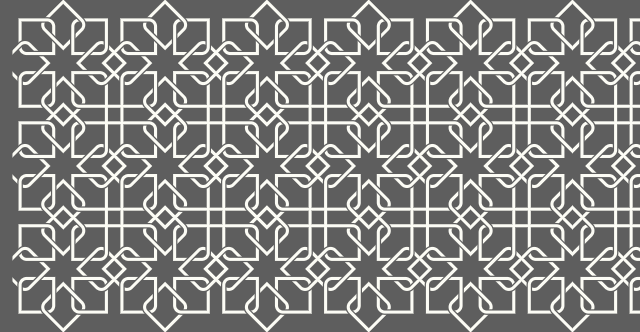
Write a Shadertoy shader that draws this pattern.

```glsl
// Interlaced strapwork: eight-pointed stars framed by woven squares and diamonds.
#define HEIGHT 400.0              // canvas height in design units
#define PITCH vec2(122.7, 124.0)  // spacing of the stars
#define FIRST vec2(76.2, 200.0)   // star in the first column, middle row
#define LEFT_EDGE 15.0
#define STRAP 3.7                 // line width
#define GAP 1.5                   // dark gap beside an upper strap
#define LOOP_RADIUS 8.0
#define SQUARE vec2(11.5, 52.0)   // near and far sides of a corner square
#define DIAMOND vec2(18.0, 74.0)  // near and far tips of a diamond
#define GROUND vec3(0.37)
#define IVORY vec3(0.99, 0.99, 0.96)

// Distance to a square outline whose (+,+) corner alone is rounded.
float outline(vec2 p, float halfSide) {
    vec2 k = abs(p) - halfSide;
    float d = max(k.x, k.y);
    if (p.x > 0.0 && p.y > 0.0) {
        k += LOOP_RADIUS;
        d = min(max(k.x, k.y), 0.0) + length(max(k, 0.0)) - LOOP_RADIUS;
    }
    return abs(d);
}

float squareStrap(vec2 p) {
    float middle = 0.5 * (SQUARE.x + SQUARE.y);
    return outline(vec2(middle - p.x, p.y - middle), 0.5 * (SQUARE.y - SQUARE.x));
}

float diamondStrap(vec2 p) {
    p.y -= 0.5 * (DIAMOND.x + DIAMOND.y);
    vec2 turned = vec2(p.x + p.y, p.x - p.y) * sqrt(0.5);
    return outline(turned, 0.5 * (DIAMOND.y - DIAMOND.x) * sqrt(0.5));
}

float cover(float dist, float halfWidth, float pixel) {
    return clamp((halfWidth - dist) / pixel + 0.5, 0.0, 1.0);
}

void mainImage(out vec4 fragColor, in vec2 fragCoord) {
    float pixel = HEIGHT / iResolution.y;
    vec2 pos = fragCoord * pixel;

    // Cell: columns run on to the right, rows stop after three
    vec2 cell = floor((pos - FIRST) / PITCH + 0.5);
    cell = vec2(max(cell.x, 0.0), clamp(cell.y, -1.0, 1.0));
    vec2 local = pos - FIRST - cell * PITCH;
    vec2 side = vec2(local.x < 0.0 ? -1.0 : 1.0, local.y < 0.0 ? -1.0 : 1.0);
    bool besideX = cell.x + side.x >= 0.0;
    bool besideY = abs(cell.y + side.y) <= 1.0;

    // Fold into one octant, keeping the handedness of the weave
    vec2 p = abs(local);
    float hand = side.x * side.y;
    float pitch = PITCH.y;
    bool beside = besideY;
    if (p.x > p.y) {
        p = p.yx;
        hand = -hand;
        pitch = PITCH.x;
        beside = besideX;
    }

    // Weave square and diamond, alternating over and under
    float square = squareStrap(p);
    float diamond = diamondStrap(p);
    bool innerCrossing = p.y < 0.5 * (DIAMOND.x + DIAMOND.y) - 6.0;
    bool squareOver = (hand > 0.0) == innerCrossing;
    float over = squareOver ? square : diamond;
    float under = squareOver ? diamond : square;
    float w = 0.5 * STRAP;
    float ink = cover(under, w, pixel) * (1.0 - cover(over, w + GAP, pixel));
    ink = max(ink, cover(over, w, pixel));

    // Neighbouring diamond tip, and lines crossing between four cells
    if (beside) {
        ink = max(ink, cover(diamondStrap(vec2(p.x, pitch - p.y)), w, pixel));
    }
    if (besideX && besideY && p.y > SQUARE.y) {
        ink = max(ink, cover(abs(p.x - SQUARE.y), w, pixel));
    }

    ink *= clamp((pos.x - LEFT_EDGE) / pixel + 0.5, 0.0, 1.0);
    fragColor = vec4(mix(GROUND, IVORY, ink), 1.0);
}
```
